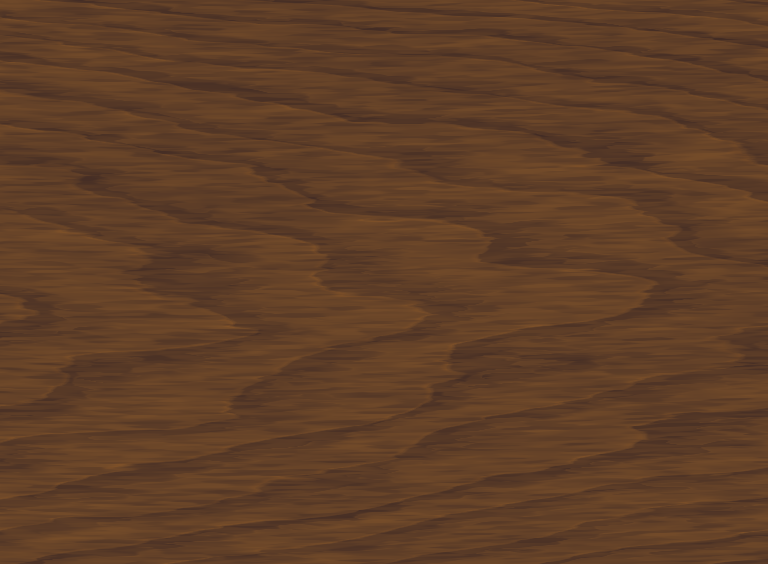
This texture is drawn by a Shadertoy shader. Its source:

```glsl
// Dark stained oak board: nested cathedral growth rings over fine horizontal fibres.

#define BASE_COLOR   vec3(0.396, 0.259, 0.156)
#define TONE_TINT    vec3(1.0, 0.64, 0.10)
#define RIM_TINT     vec3(0.040, 0.020, -0.004)
#define RING_PERIOD  0.355
#define RING_OFFSET  0.06
#define RING_DEPTH   0.080
#define BAND_WIDTH   0.092
#define TOOTH_SIZE   0.068
#define AXIS_Y       0.455
#define FIBRE_TONE   0.085

vec3 hash3(vec2 p) {
    vec3 q = vec3(dot(p, vec2(127.1, 311.7)),
                  dot(p, vec2(269.5, 183.3)),
                  dot(p, vec2(419.2, 371.9)));
    return fract(sin(q) * 43758.5);
}

// Smooth cellular noise: random cell tints blended by distance, 0..1.
float cellNoise(vec2 p) {
    vec2 cell = floor(p);
    float sum = 0.0, total = 0.0;
    for (int j = -1; j <= 1; j++) {
        for (int i = -1; i <= 1; i++) {
            vec2 id = cell + vec2(i, j);
            vec3 h = hash3(id);
            vec2 r = id + h.xy - p;
            float w = exp(-8.0 * dot(r, r));
            sum += w * h.z;
            total += w;
        }
    }
    return sum / total;
}

// Growth field: arches pointing right, with toothed tips from layered sines.
float growthField(vec2 p) {
    float dy = p.y - AXIS_Y + 0.010 * sin(3.0 * p.x + 1.0);
    float d = sqrt(dy * dy + 0.0004);
    float arch = 2.0 * d + 3.2 * d * d + 8.0 * d * d * d * d;
    float drift = 1.8 * sin(4.0 * p.x) + 0.9;
    float teeth = cos(42.0 * (p.y - 0.468) + drift)
                + 0.35 * sin(83.0 * p.y - 3.0 * p.x)
                + 0.25 * sin(19.0 * p.y + 2.0 * p.x + 2.0);
    float calm = mix(1.0, 0.4, smoothstep(0.22, 0.42, d));
    float sway = 0.03 * sin(7.0 * p.x + 5.0 * p.y) + 0.02 * sin(19.0 * p.x - 6.0 * p.y);
    return p.x + arch - TOOTH_SIZE * calm * teeth + sway;
}

void mainImage(out vec4 fragColor, in vec2 fragCoord) {
    vec2 p = fragCoord / iResolution.y;
    vec2 q = p + vec2(0.0, 0.012 * sin(2.0 * p.x + 1.0));

    // Fibre layers, from hair-fine to broad
    float fine   = cellNoise(q * vec2(17.0, 250.0));
    float streak = cellNoise(q * vec2(13.0, 150.0) + 31.0);
    float medium = cellNoise(q * vec2(7.0, 65.0) + 67.0);
    float broad  = cellNoise(q * vec2(2.0, 7.0) + 11.0);

    // Position inside the current ring, slightly jagged along the fibres
    float field = growthField(p) - RING_OFFSET
                + 0.035 * (streak - 0.5) + 0.045 * (medium - 0.5);
    float ring = floor(field / RING_PERIOD);
    float t = field - ring * RING_PERIOD;
    float soft = clamp(fwidth(field), 0.010, 0.025);

    // Dark band: crisp inner edge, outer edge split into fibre-shaped spikes
    float fray = smoothstep(0.15, 0.85, 0.6 * streak + 0.25 * fine + 0.15 * medium);
    float reach = BAND_WIDTH * (0.15 + 1.7 * fray) * (0.65 + 0.7 * broad);
    float inner = smoothstep(0.0, soft, t);
    float band = inner * (1.0 - smoothstep(0.8 * reach, 1.15 * reach + 0.006, t));
    float strength = mix(0.8, 1.05, hash3(vec2(ring, 5.0)).x) * mix(0.75, 1.1, streak);
    float tail = 0.13 * inner * exp(-t / 0.1);

    // Thin pale orange rim just inside the band
    float gap = RING_PERIOD - t;
    float rim = smoothstep(0.0, 0.005, gap) * (1.0 - smoothstep(0.005, 0.022, gap));

    // Fibre shading with short dark pores
    float pores = smoothstep(0.62, 0.9, 1.0 - fine);
    float tone = FIBRE_TONE * (0.75 * (fine - 0.5) + 0.5 * (streak - 0.5))
               + 0.45 * FIBRE_TONE * (medium - 0.5)
               + 0.35 * FIBRE_TONE * (broad - 0.5)
               - 0.012 * pores
               - RING_DEPTH * max(band * strength, tail);

    vec3 color = BASE_COLOR + TONE_TINT * tone + RIM_TINT * rim * (0.2 + 0.8 * medium);
    fragColor = vec4(color, 1.0);
}
```
